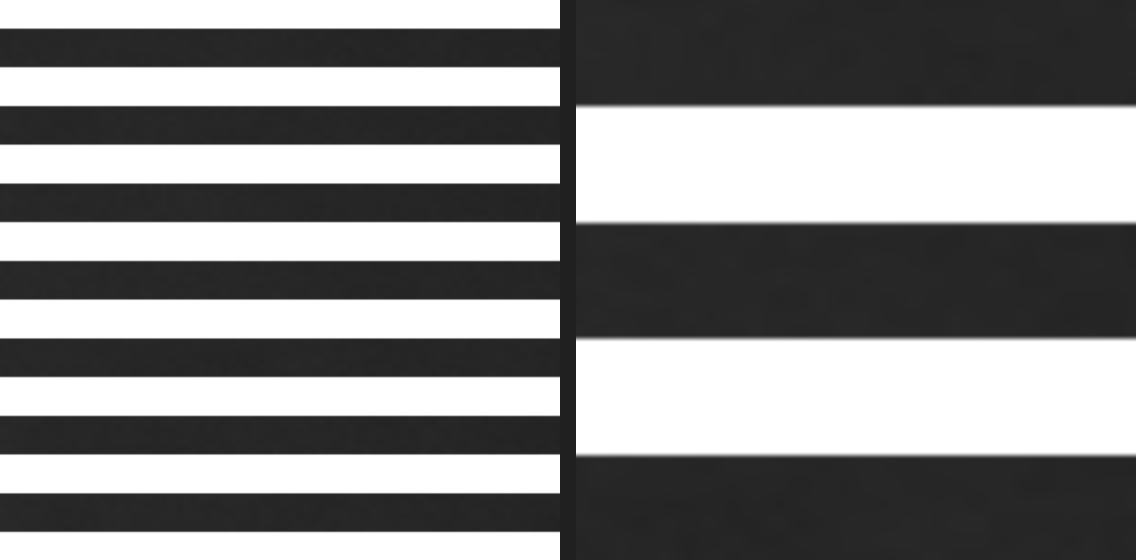
Left, the full canvas; right, a detail of the centre.
A three.js fragment shader for this pattern:

```glsl
// Seven level charcoal bars on white, evenly spaced up the canvas.
// A repeated distance to the bar centre gives soft edges; layered value
// noise adds a faint mottle that differs along each bar.

varying vec2 vUv;

float hash(vec2 p) {
  vec3 q = fract(vec3(p.xyx) * 0.1031);
  q += dot(q, q.yzx + 33.33);
  return fract((q.x + q.y) * q.z);
}

float valueNoise(vec2 p) {
  vec2 cell = floor(p);
  vec2 f = fract(p);
  f = f * f * (3.0 - 2.0 * f);
  return mix(
    mix(hash(cell), hash(cell + vec2(1.0, 0.0)), f.x),
    mix(hash(cell + vec2(0.0, 1.0)), hash(cell + vec2(1.0, 1.0)), f.x),
    f.y);
}

void main() {
  // Signed distance to the nearest bar edge, negative inside the bar
  float row = (vUv.y - 0.4995) / 0.1383;
  float edge = abs(row - floor(row + 0.5)) * 0.1383 - 0.0344;
  float paper = smoothstep(-0.0023, 0.0023, edge);

  // Ink: broad patches, fine grain and a slight fade towards the left
  float patches = valueNoise(vUv * vec2(9.0, 14.0)) - 0.5;
  float grain = valueNoise(vUv * vec2(75.0, 90.0) + 17.0) - 0.5;
  float tone = 0.150 + 0.010 * patches + 0.011 * grain + 0.010 * (0.5 - vUv.x);

  gl_FragColor = vec4(mix(vec3(tone), vec3(1.0), paper), 1.0);
}
```
